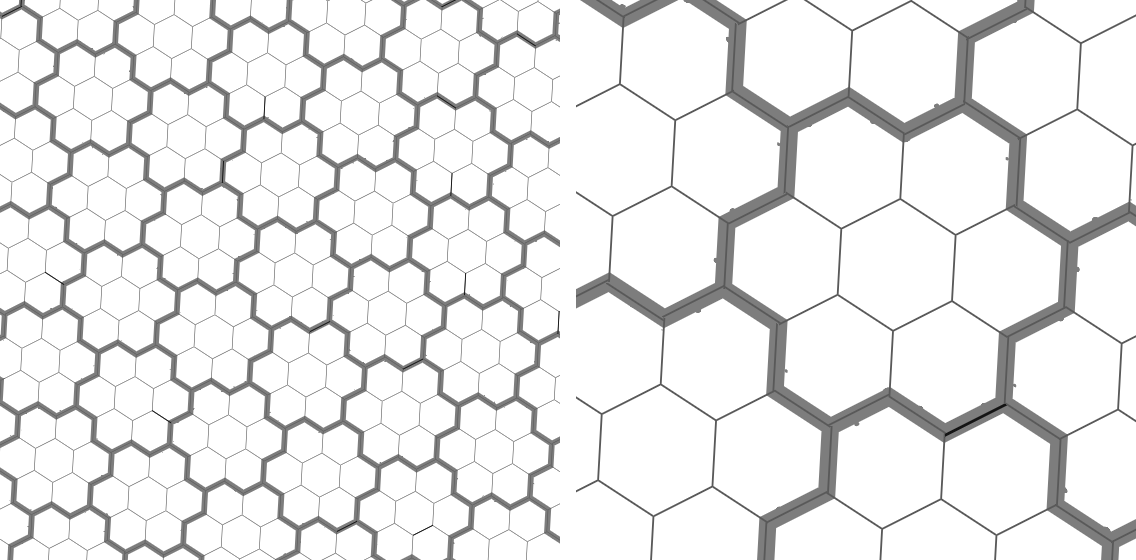
Left, the full canvas; right, a detail of the centre.
Write a Shadertoy shader that draws this pattern.

```glsl
// Tilted honeycomb of thin-lined hexagons, bundled in sevens by thick grey outlines.
const vec2  FLOWER_CENTER = vec2(0.5242, 0.509); // middle of one bundle, canvas units
const float CELL_SPACING  = 0.06816;             // distance between hexagon centres
const float TILT          = 0.055;               // clockwise turn, radians
const float BAND_WIDTH    = 0.0103;              // canvas units
const float LINE_WIDTH    = 0.0011;
const float SEAM_DRIFT    = 0.02;                // seam shift inside the band, in cells
const float NUB_SIZE      = 0.025;               // stray bumps on the band, in cells
const float DARK_CHANCE   = 0.08;
const float DARK_PETAL    = 5.0;                 // slot whose edges may turn dark
const vec3  PAPER     = vec3(1.0);
const vec3  BAND_GREY = vec3(0.49);
const vec3  LINE_GREY = vec3(0.35);
const vec3  DARK_LINE = vec3(0.08);
const float ROW_HEIGHT = 0.8660254;

float hash(vec2 p) {
    return fract(sin(dot(p, vec2(127.1, 311.7))) * 43758.55);
}

// Axial lattice coordinates to the plane and back
vec2 toPlane(vec2 a) { return vec2(a.x + 0.5 * a.y, ROW_HEIGHT * a.y); }
vec2 toAxial(vec2 p) {
    float row = p.y / ROW_HEIGHT;
    return vec2(p.x - 0.5 * row, row);
}

vec2 nearestCell(vec2 a) {
    vec3 cube = vec3(a, -a.x - a.y);
    vec3 cell = round(cube);
    vec3 err = abs(cell - cube);
    if (err.x > err.y && err.x > err.z) cell.x = -cell.y - cell.z;
    else if (err.y > err.z) cell.y = -cell.x - cell.z;
    return cell.xy;
}

// Sixth of a turn on the axial lattice
vec2 turn(vec2 a) { return vec2(-a.y, a.x + a.y); }

// Place of a cell in its bundle: 0 is the middle, 1 to 6 the petals
float slotOf(vec2 cell) {
    return floor(mod(cell.x + 5.0 * cell.y + 0.5, 7.0));
}

// Middle cell of the bundle that owns a cell
vec2 flowerOf(vec2 cell) {
    float slot = slotOf(cell);
    vec2 petal = vec2(1.0, 0.0);
    for (int i = 0; i < 6; i++) {
        if (slotOf(petal) == slot) return cell - petal;
        petal = turn(petal);
    }
    return cell;
}

// Share of a pixel covered by a stroke centred at distance zero
float stroke(float dist, float width, float pixel) {
    float halfWidth = 0.5 * width;
    return clamp((halfWidth - dist) / pixel + 0.5, 0.0, 1.0)
         - clamp((-halfWidth - dist) / pixel + 0.5, 0.0, 1.0);
}

void mainImage(out vec4 fragColor, in vec2 fragCoord) {
    vec2 p = (fragCoord / iResolution.y - FLOWER_CENTER) * vec2(1.0, -1.0);
    float c = cos(TILT), s = sin(TILT);
    p = vec2(c * p.x + s * p.y, c * p.y - s * p.x) / CELL_SPACING;
    float pixel = 1.0 / (iResolution.y * CELL_SPACING);

    vec2 cell = nearestCell(toAxial(p));
    vec2 local = p - toPlane(cell);
    vec2 flower = flowerOf(cell);

    // Slight roughness of the band edge
    float ripple = sin(11.0 * p.x + 2.0 * sin(1.7 * p.y)) * sin(13.0 * p.y + 2.0 * sin(2.3 * p.x));
    float bandWidth = BAND_WIDTH / CELL_SPACING + 2.0 * NUB_SIZE * smoothstep(0.93, 1.0, ripple);
    float lineWidth = LINE_WIDTH / CELL_SPACING;

    // Gather the six edges of this hexagon
    float band = 0.0, line = 0.0, darkLine = 0.0;
    vec2 stepTo = vec2(1.0, 0.0);
    for (int i = 0; i < 6; i++) {
        vec2 neighbor = cell + stepTo;
        float edge = 0.5 - dot(local, toPlane(stepTo));
        float side = i < 3 ? 1.0 : -1.0;
        float chance = hash(cell + neighbor);
        float drift = 0.0;
        if (flowerOf(neighbor) != flower) {
            band = max(band, stroke(edge, bandWidth, pixel));
            drift = SEAM_DRIFT * (2.0 * hash(cell + neighbor + 0.5) - 1.0);
        }
        float ink = stroke(abs(side * edge - drift), lineWidth, pixel);
        line = max(line, ink);
        bool darkSlot = slotOf(cell) == DARK_PETAL || slotOf(neighbor) == DARK_PETAL;
        if (darkSlot && chance < DARK_CHANCE) {
            darkLine = max(darkLine, stroke(abs(side * edge - drift), 1.5 * lineWidth, pixel));
        }
        stepTo = turn(stepTo);
    }

    vec3 color = mix(PAPER, BAND_GREY, band);
    color = mix(color, LINE_GREY, line);
    color = mix(color, DARK_LINE, darkLine);
    fragColor = vec4(color, 1.0);
}
```
